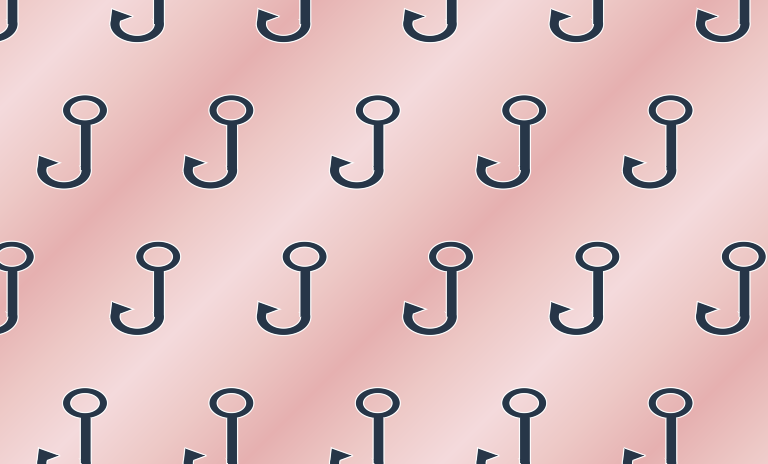
A Shadertoy shader for this pattern:

```glsl
// Staggered rows of navy fish hooks with white rims on a diagonal rose satin gradient.
#define SPAN 768.0                      // design units across the canvas width
#define TILE 146.4                      // spacing of hooks and of rows
#define FIRST_EYE vec2(85.0, 110.3)     // eye centre of a hook, from the top left
#define STRETCH 1.47                    // horizontal widening of the hook
#define RIM 1.2                         // width of the white outline
#define SHEEN_PERIOD 398.0              // diagonal distance (x + y) between light bands
#define SHEEN_START 109.0
#define NAVY vec3(0.152, 0.212, 0.282)
#define ROSE_LIGHT vec3(0.957, 0.855, 0.863)
#define ROSE_MID vec3(0.930, 0.785, 0.775)
#define ROSE_DARK vec3(0.900, 0.690, 0.690)

float ring(vec2 p, float radius, float halfWidth) {
    return abs(length(p) - radius) - halfWidth;
}

float box(vec2 p, vec2 halfSize) {
    vec2 q = abs(p) - halfSize;
    return length(max(q, 0.0)) + min(max(q.x, q.y), 0.0);
}

// Signed distance to the line a-b, negative on the inner side
float edgeSide(vec2 p, vec2 a, vec2 b) {
    return dot(p - a, normalize(vec2(b.y - a.y, a.x - b.x)));
}

// Hook shape around its eye centre, y pointing down
float hookShape(vec2 p) {
    p.x /= STRETCH;
    float eye = ring(p, 12.5, 2.4);
    float shaft = box(p - vec2(0.5, 36.5), vec2(3.3, 23.5));
    float bend = max(ring(p - vec2(-14.3, 60.0), 15.1, 3.1), 56.0 - p.y);

    vec2 top = vec2(-31.3, 45.5), tip = vec2(-18.0, 52.5), base = vec2(-32.5, 60.5);
    float barb = max(edgeSide(p, top, tip),
                     max(edgeSide(p, tip, base), edgeSide(p, base, top)));
    return min(min(eye, shaft), min(bend, barb));
}

// Dividing by the slope keeps the rim even despite the stretch
float hookDistance(vec2 p) {
    const vec2 e = vec2(0.3, 0.0);
    float d = hookShape(p);
    vec2 slope = vec2(hookShape(p + e.xy) - hookShape(p - e.xy),
                      hookShape(p + e.yx) - hookShape(p - e.yx)) / (2.0 * e.x);
    return d / max(length(slope), 0.5);
}

// Repeating light-to-dark sheen along the diagonal
vec3 satin(vec2 p) {
    float phase = fract((p.x + p.y - SHEEN_START) / SHEEN_PERIOD);
    float shade = 1.0 - abs(2.0 * phase - 1.0);
    vec3 lightHalf = mix(ROSE_LIGHT, ROSE_MID, min(2.0 * shade, 1.0));
    return mix(lightHalf, ROSE_DARK, max(2.0 * shade - 1.0, 0.0));
}

void mainImage(out vec4 fragColor, in vec2 fragCoord) {
    float pixel = SPAN / iResolution.x;
    vec2 p = vec2(fragCoord.x, iResolution.y - fragCoord.y) * pixel;

    // Brick lattice: every other row moves by half a tile
    vec2 cell = p - FIRST_EYE + TILE * vec2(0.6, 0.25);
    float row = floor(cell.y / TILE);
    cell.x += 0.5 * TILE * mod(row, 2.0);
    vec2 local = mod(cell, TILE) - TILE * vec2(0.6, 0.25);

    float d = hookDistance(local);
    float soft = 0.6 * pixel;
    vec3 color = satin(p);
    color = mix(color, vec3(0.99), 1.0 - smoothstep(-soft, soft, d - RIM));
    color = mix(color, NAVY, 1.0 - smoothstep(-soft, soft, d));
    fragColor = vec4(color, 1.0);
}
```
